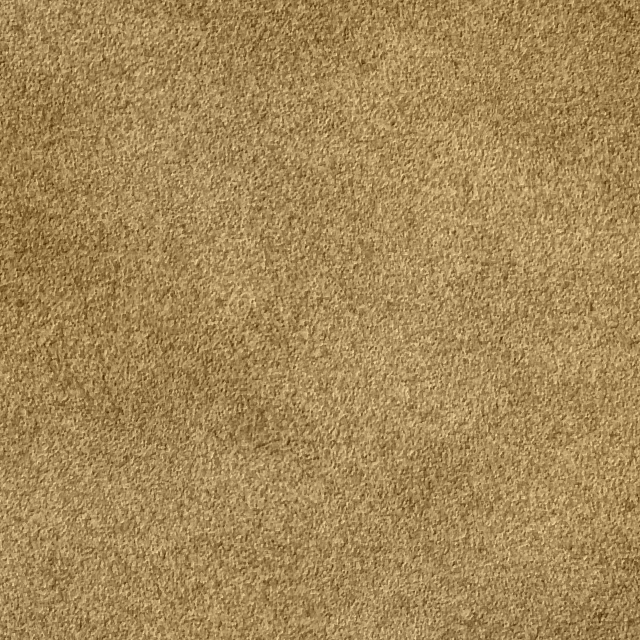
Reproduce this texture procedurally as a three.js fragment shader.

```glsl
varying vec2 vUv;

const vec3 DEEP_BROWN = vec3(0.405, 0.29, 0.115);
const vec3 PALE_SAND = vec3(0.84, 0.73, 0.53);
const vec3 WARM_TINT = vec3(0.01, 0.0, -0.02);

float hash(vec2 cell) {
  vec3 q = fract(vec3(cell.xyx) * 0.1031);
  q += dot(q, q.yzx + 33.33);
  return fract((q.x + q.y) * q.z);
}

// Smooth value noise centred on zero
float noise(vec2 p) {
  vec2 cell = floor(p);
  vec2 f = fract(p);
  f = f * f * (3.0 - 2.0 * f);
  float low = mix(hash(cell), hash(cell + vec2(1.0, 0.0)), f.x);
  float high = mix(hash(cell + vec2(0.0, 1.0)), hash(cell + 1.0), f.x);
  return mix(low, high, f.y) - 0.5;
}

float fbm(vec2 p) {
  float sum = 0.0;
  float amplitude = 0.6;
  for (int i = 0; i < 5; i++) {
    sum += amplitude * noise(p);
    p = mat2(1.6, 1.1, -1.1, 1.6) * p + 17.3;
    amplitude *= 0.52;
  }
  return sum;
}

// Broad rubbed areas, wider than tall and paler toward the bottom
float brushedPatches(vec2 uv, vec2 frequency) {
  vec2 p = uv * frequency;
  vec2 warp = vec2(fbm(p + 5.2), fbm(p + 41.7));
  return fbm(p + warp * 1.3 + 9.0) + 0.12 * (0.5 - uv.y);
}

// Nap direction wanders gently over the surface
vec2 bendNap(vec2 uv, float amount) {
  return uv + amount * vec2(noise(uv * 6.0 + 3.0), noise(uv * 5.0 + 60.0));
}

// Irregular rounded flecks of random height, softly joined
float flecks(vec2 p, float sharpness) {
  vec2 home = floor(p);
  float total = 0.0;
  float weights = 0.0001;
  for (int y = -1; y <= 1; y++) {
    for (int x = -1; x <= 1; x++) {
      vec2 cell = home + vec2(float(x), float(y));
      vec2 center = cell + vec2(hash(cell + 7.0), hash(cell + 91.0));
      vec2 offset = p - center;
      float weight = exp(-sharpness * dot(offset, offset));
      total += weight * (hash(cell + 37.0) - 0.5);
      weights += weight;
    }
  }
  return total / weights;
}

// Flecks lit from one side
float litFlecks(vec2 p, vec2 shadowStep) {
  return 0.84 * flecks(p, 7.0) - 0.38 * flecks(p + shadowStep, 7.0);
}

// Short upright shaded gaps between tufts
float crevices(vec2 p) {
  return smoothstep(0.12, 0.42, noise(p));
}

float napGrain(vec2 uv) {
  float grain = litFlecks(uv * vec2(310.0, 260.0), vec2(0.6, -0.4));
  grain += 0.24 * noise(uv * vec2(470.0, 430.0) + 11.0);
  grain += 0.26 * noise(uv * vec2(165.0, 120.0) + 23.0);
  return grain - 0.22 * crevices(uv * vec2(270.0, 130.0) + 51.0);
}

void main() {
  float patches = brushedPatches(vUv, vec2(3.2, 4.6));
  float grain = napGrain(bendNap(vUv, 0.02));
  float tone = 0.57 + 0.37 * patches + grain;

  vec3 color = mix(DEEP_BROWN, PALE_SAND, clamp(tone, -0.3, 1.25));
  color += WARM_TINT * noise(vUv * vec2(3.0, 4.0) + 80.0);
  gl_FragColor = vec4(color, 1.0);
}
```
